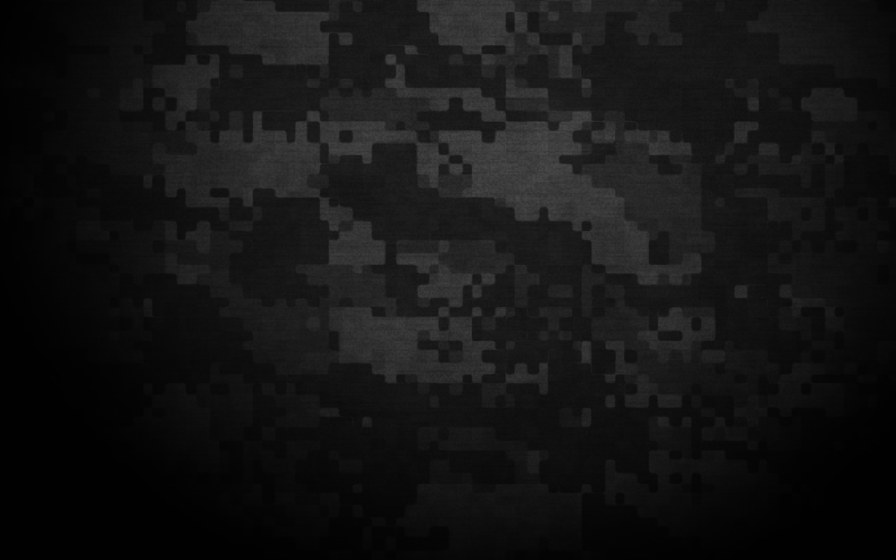
Reproduce this texture procedurally as a Shadertoy shader.

```glsl
// Dark digital camouflage cloth with rounded blocks, fine weave and a vignette.

const float BLOCK_ROWS = 51.0;
const float THREAD_ROWS = 320.0;
const float DARK_TONE = 0.092;
const float MID_TONE = 0.136;
const float LIGHT_TONE = 0.192;

float hash(vec2 p, float seed) {
    vec3 q = fract(vec3(p.xyx + seed * 7.31) * vec3(0.1031, 0.1030, 0.0973));
    q += dot(q, q.yzx + 33.33);
    return fract((q.x + q.y) * q.z);
}

float valueNoise(vec2 p, float seed) {
    vec2 cell = floor(p);
    vec2 w = smoothstep(0.0, 1.0, p - cell);
    float low = mix(hash(cell, seed), hash(cell + vec2(1, 0), seed), w.x);
    float high = mix(hash(cell + vec2(0, 1), seed), hash(cell + vec2(1, 1), seed), w.x);
    return mix(low, high, w.y);
}

// One block is filled or empty: drifting patches with broken edges.
float blockFilled(vec2 block, float threshold, float seed) {
    vec2 p = vec2(block.x, block.y + 0.2 * block.x) * vec2(0.12, 0.23);
    float patches = 0.62 * valueNoise(p, seed) + 0.38 * valueNoise(p * 2.1, seed + 1.0);
    float scatter = mix(0.1, 0.5, smoothstep(0.4, 0.8, valueNoise(block * 0.1, seed + 2.0)));
    patches += scatter * (hash(block, seed + 3.0) - 0.5);
    return step(threshold, patches);
}

// Blends neighbouring blocks, then thresholds them to round the corners.
float camoMask(vec2 p, float threshold, float seed) {
    vec2 block = floor(p - 0.5);
    vec2 w = smoothstep(0.17, 0.83, p - 0.5 - block);
    float low = mix(blockFilled(block, threshold, seed),
                    blockFilled(block + vec2(1, 0), threshold, seed), w.x);
    float high = mix(blockFilled(block + vec2(0, 1), threshold, seed),
                     blockFilled(block + vec2(1, 1), threshold, seed), w.x);
    return smoothstep(0.24, 0.76, mix(low, high, w.y));
}

// Fine grain, horizontal yarns and occasional darker thread lines.
float weave(vec2 uv) {
    vec2 p = uv * THREAD_ROWS;
    float grain = valueNoise(p * 1.1, 21.0) - 0.5;
    float yarn = valueNoise(p * vec2(0.12, 0.9), 22.0) - 0.5;
    float wear = valueNoise(uv * 11.0, 23.0) - 0.5;
    float line = smoothstep(0.75, 1.0, cos(p.y * 1.05));
    return 1.0 + 0.22 * grain + 0.12 * yarn + 0.16 * wear - 0.05 * line;
}

// Wide pool of light with a brighter core.
float spotlight(vec2 uv, vec2 center) {
    float d = length((uv - center) * vec2(0.9, 1.0));
    float core = 0.92 + 0.28 * (1.0 - smoothstep(0.0, 0.45, d));
    return core * (1.0 - smoothstep(0.33, 0.87, d));
}

void mainImage(out vec4 fragColor, in vec2 fragCoord) {
    vec2 uv = fragCoord / iResolution.y;
    float aspect = iResolution.x / iResolution.y;

    // Uneven block widths and heights
    vec2 p = uv * BLOCK_ROWS;
    p += 0.14 * sin(p * 1.9);

    // Camouflage layers
    float tone = mix(DARK_TONE, MID_TONE, camoMask(p, 0.45, 4.0));
    tone = mix(tone, LIGHT_TONE, camoMask(p, 0.6, 11.0));
    tone = mix(tone, DARK_TONE, camoMask(p, 0.62, 17.0));

    // Faint overprint and shade differences between single blocks
    tone *= 0.96 + 0.1 * camoMask(p * 0.8, 0.5, 27.0);
    tone *= 0.95 + 0.1 * hash(floor(p), 31.0);

    // Cloth and lighting
    tone *= weave(uv) * spotlight(uv, vec2(0.55 * aspect, 0.74));
    fragColor = vec4(vec3(tone + 0.003), 1.0);
}
```
